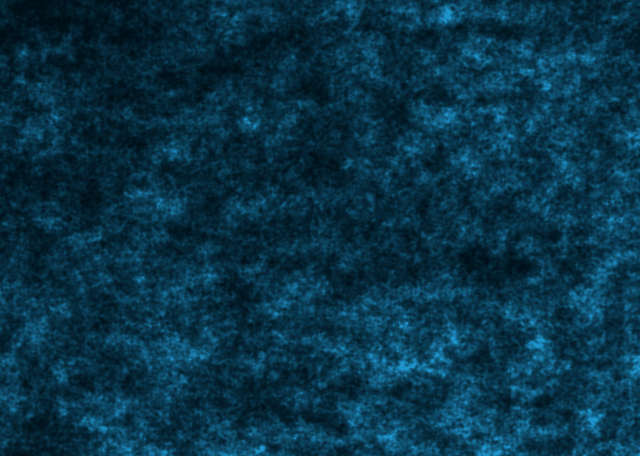
Give the GLSL for this texture, as a WebGL 1 fragment shader.

```glsl
precision highp float;

// Worn, dark blue plaster: a broad light falloff, ragged patches, fine mottling,
// flecks and soft creases are summed into one tone of roughly unit spread.
// An exponential ramp then turns that tone into near-black to bright blue.

uniform vec2 u_resolution;

const mat2 TURN = mat2(0.8, 0.6, -0.6, 0.8);
const float NOISE_SPREAD = 0.43;

float hash(vec2 p) {
  vec3 q = fract(p.xyx * vec3(0.1031, 0.1030, 0.0973));
  q += dot(q, q.yzx + 33.33);
  return fract((q.x + q.y) * q.z);
}

vec2 hash2(vec2 p) {
  return vec2(hash(p), hash(p + 57.3));
}

// Smooth lattice noise in -1..1
float noise(vec2 p) {
  vec2 cell = floor(p);
  vec2 f = fract(p);
  f = f * f * (3.0 - 2.0 * f);
  float low = mix(hash(cell), hash(cell + vec2(1.0, 0.0)), f.x);
  float high = mix(hash(cell + vec2(0.0, 1.0)), hash(cell + 1.0), f.x);
  return 2.0 * mix(low, high, f.y) - 1.0;
}

// Four rotated octaves, scaled to unit spread
float layers(vec2 p, float gain) {
  float sum = 0.0;
  float power = 0.0;
  float amp = 1.0;
  for (int i = 0; i < 4; i++) {
    p = TURN * p + 17.7;
    sum += amp * noise(p);
    power += amp * amp;
    amp *= gain;
    p *= 2.03;
  }
  return sum / (NOISE_SPREAD * sqrt(power));
}

// Cellular noise: distance to the nearest scattered point
float cellular(vec2 p) {
  vec2 cell = floor(p);
  float nearest = 4.0;
  for (int y = -1; y <= 1; y++) {
    for (int x = -1; x <= 1; x++) {
      vec2 c = cell + vec2(float(x), float(y));
      vec2 d = c + hash2(c) - p;
      nearest = min(nearest, dot(d, d));
    }
  }
  return sqrt(nearest);
}

float spot(vec2 uv, vec2 center, vec2 radius) {
  vec2 d = (uv - center) / radius;
  return exp(-dot(d, d));
}

// Large-scale light: dim upper left, bright lower right
float lightFalloff(vec2 uv) {
  float tone = 0.6 * (uv.x - 0.5) - 0.6 * (uv.y - 0.5);
  tone -= 1.2 * spot(uv, vec2(0.06, 0.97), vec2(0.22, 0.2));
  tone -= 0.6 * spot(uv, vec2(0.44, 0.68), vec2(0.13, 0.2));
  tone -= 0.5 * spot(uv, vec2(0.09, 0.24), vec2(0.1, 0.12));
  tone += 0.55 * spot(uv, vec2(0.82, 0.62), vec2(0.14, 0.2));
  tone += 0.5 * spot(uv, vec2(0.97, 0.13), vec2(0.2, 0.22));
  tone += 0.5 * spot(uv, vec2(0.32, 0.03), vec2(0.15, 0.12));
  return tone;
}

// Scattered dark smears, mostly level, with wavering edges
float creases(vec2 p, float aspect, float waver) {
  float dark = 0.0;
  for (int i = 0; i < 11; i++) {
    vec2 seed = vec2(float(i) * 3.7, 11.3);
    vec2 d = p - hash2(seed) * vec2(aspect, 1.0);
    float slope = 0.5 * (hash(seed + 5.1) - 0.6);
    float halfLength = mix(0.06, 0.14, hash(seed + 9.2));
    float width = mix(0.006, 0.015, hash(seed + 2.6));
    float along = d.x / halfLength;
    float across = (d.y - slope * d.x + 0.006 * waver) / width;
    dark += exp(-along * along - across * across);
  }
  return min(dark, 1.0);
}

vec3 plasterBlue(float tone) {
  float green = 0.19 * exp(0.385 * clamp(tone, -3.0, 2.9));
  return vec3(max(0.23 * green - 0.015, 0.0), green, 1.36 * green + 0.01);
}

void main() {
  vec2 uv = gl_FragCoord.xy / u_resolution;
  float aspect = u_resolution.x / u_resolution.y;
  vec2 p = uv * vec2(aspect, 1.0);
  float waver = layers(p * 9.0 + 40.0, 0.6);

  // Broad patches and level streaks
  float tone = 0.15 + lightFalloff(uv);
  tone += 0.42 * layers(p * vec2(4.5, 6.0), 0.85);
  tone += 0.2 * layers(p * vec2(4.0, 17.0) + 23.0, 0.8);
  tone -= 0.9 * creases(p, aspect, waver);

  // Fine mottling, upright threads, flecks and grain
  tone += 0.66 * layers(p * vec2(19.0, 23.0) + 9.0, 0.9);
  tone += 0.16 * layers(p * vec2(50.0, 6.0) + 3.0, 0.7);
  tone += 0.7 * (0.47 - cellular(p * 75.0));
  tone += 0.3 * noise(TURN * p * 150.0) / NOISE_SPREAD;

  gl_FragColor = vec4(plasterBlue(tone), 1.0);
}
```
